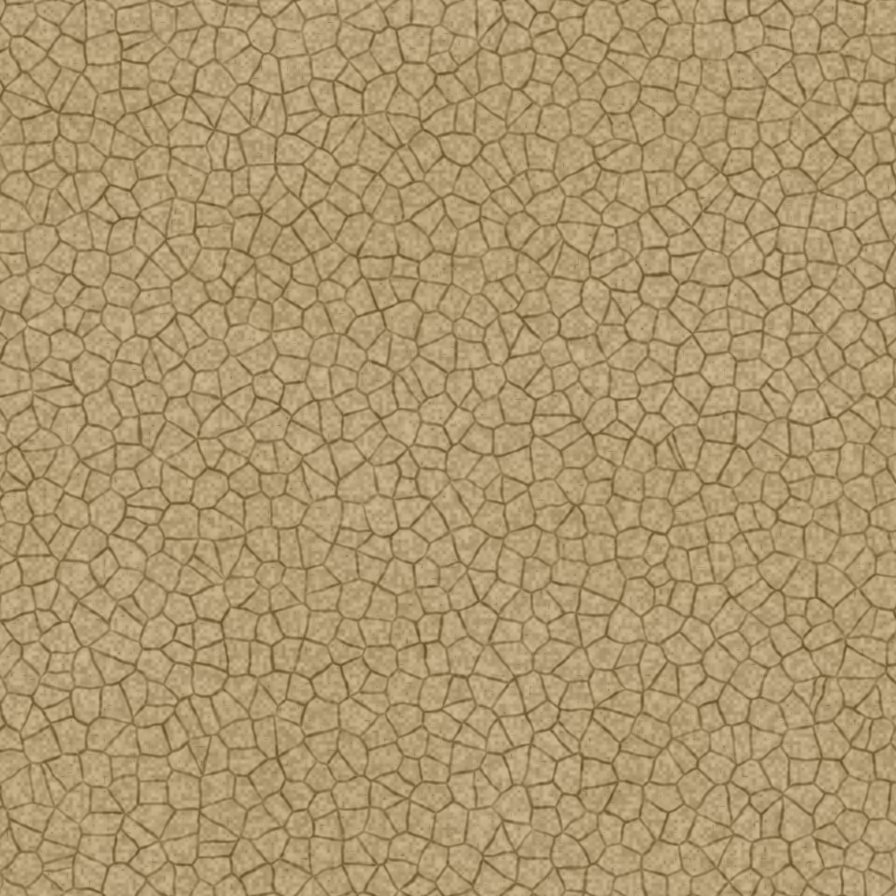
Give the GLSL for this texture, as a Shadertoy shader.

```glsl
#define CELLS 32.0
#define JITTER 0.96
#define CRACK_WIDTH 0.105
#define WARP 0.10
#define GRAIN_SCALE 240.0
#define GRAIN_CONTRAST 0.19
#define PATCH_CONTRAST 0.025
#define CLAY_COLOR vec3(0.717, 0.633, 0.478)
#define CRACK_COLOR vec3(0.485, 0.390, 0.235)

// Integer hash: two random values in 0..1 per lattice point
vec2 hash2(vec2 p) {
    uvec2 v = uvec2(ivec2(p) + 32768);
    v = v * 1664525u + 1013904223u;
    v.x += v.y * 1664525u;
    v.y += v.x * 1664525u;
    v ^= v >> 16u;
    v.x += v.y * 1664525u;
    v.y += v.x * 1664525u;
    v ^= v >> 16u;
    return vec2(v & 65535u) / 65535.0;
}

// Smooth value noise, two independent channels
vec2 noise2(vec2 p) {
    vec2 i = floor(p);
    vec2 f = fract(p);
    f = f * f * (3.0 - 2.0 * f);
    vec2 low = mix(hash2(i), hash2(i + vec2(1, 0)), f.x);
    vec2 high = mix(hash2(i + vec2(0, 1)), hash2(i + vec2(1, 1)), f.x);
    return mix(low, high, f.y);
}

vec2 seedOffset(vec2 cell) {
    return 0.5 + JITTER * (hash2(cell) - 0.5);
}

// Distance to the nearest border between irregular cells
float crackDistance(vec2 p) {
    vec2 home = floor(p);
    vec2 f = p - home;
    vec2 nearestCell = vec2(0);
    vec2 nearest = vec2(0);
    float best = 8.0;
    for (int y = -1; y <= 1; y++)
    for (int x = -1; x <= 1; x++) {
        vec2 cell = vec2(x, y);
        vec2 toSeed = cell + seedOffset(home + cell) - f;
        float d = dot(toSeed, toSeed);
        if (d < best) {
            best = d;
            nearest = toSeed;
            nearestCell = cell;
        }
    }
    float border = 8.0;
    for (int y = -2; y <= 2; y++)
    for (int x = -2; x <= 2; x++) {
        vec2 cell = nearestCell + vec2(x, y);
        vec2 toSeed = cell + seedOffset(home + cell) - f;
        vec2 across = toSeed - nearest;
        if (dot(across, across) > 0.0001)
            border = min(border, dot(0.5 * (nearest + toSeed), normalize(across)));
    }
    return border;
}

void mainImage(out vec4 fragColor, in vec2 fragCoord) {
    vec2 uv = fragCoord / iResolution.y;
    float pixel = CELLS / iResolution.y;

    // Slightly crooked cracks of uneven depth
    vec2 p = uv * CELLS;
    p += WARP * (noise2(p * 2.5) - 0.5);
    float halfWidth = max(CRACK_WIDTH, pixel);
    float crack = 1.0 - smoothstep(0.0, halfWidth, crackDistance(p));
    crack *= mix(0.5, 1.1, noise2(uv * CELLS * 1.7 + 40.0).x);

    // Fine sandy grain and sparse dark pits
    vec2 fine = noise2(uv * GRAIN_SCALE);
    float coarse = noise2(uv * GRAIN_SCALE * 0.45 + 90.0).x;
    float grain = mix(fine.x, coarse, 0.25) - 0.5;
    float pit = smoothstep(0.86, 1.0, fine.y) * 0.35;

    // Broad, faint tonal patches
    float tone = noise2(uv * 7.0 + 15.0).x - 0.5;

    vec3 color = CLAY_COLOR + tone * PATCH_CONTRAST * vec3(0.8, 1.0, 1.4);
    color = mix(color, CRACK_COLOR, clamp(max(crack, pit), 0.0, 1.0));
    color += grain * GRAIN_CONTRAST;
    fragColor = vec4(color, 1.0);
}
```
